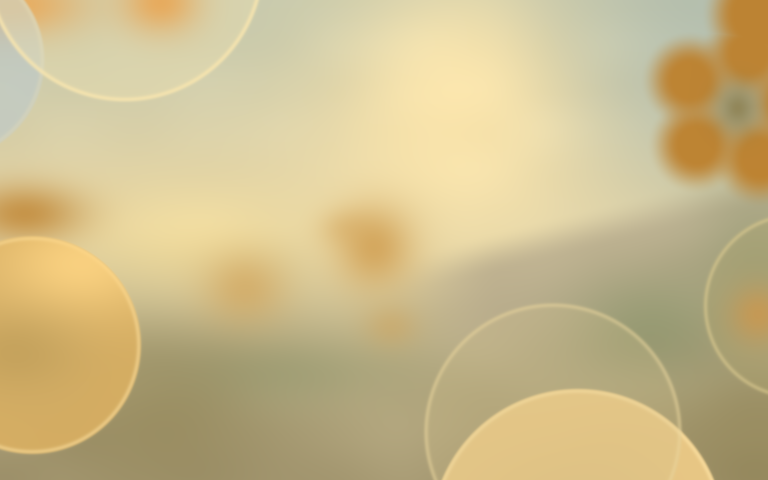
A Shadertoy shader for this background:

```glsl
// A warm, defocused garden scene: hazy sky, sun glow, soft hill and blossoms.
// Gaussian blobs build the blurred scenery; translucent rimmed discs form the
// bokeh on top. All lengths are in units of the canvas height.

const vec3 CREAM  = vec3(1.00, 0.91, 0.68);
const vec3 GOLD   = vec3(0.86, 0.69, 0.38);
const vec3 AMBER  = vec3(0.82, 0.63, 0.33);
const vec3 ORANGE = vec3(0.89, 0.56, 0.20);
const vec3 OCHRE  = vec3(0.74, 0.50, 0.17);
const vec3 MIST   = vec3(0.69, 0.74, 0.69);
const vec3 MAUVE  = vec3(0.70, 0.65, 0.54);
const vec3 SAGE   = vec3(0.56, 0.59, 0.43);
const vec3 OLIVE  = vec3(0.57, 0.52, 0.34);

float hash(vec2 p) {
    vec3 q = fract(vec3(p.xyx) * 0.1031);
    q += dot(q, q.yzx + 33.33);
    return fract((q.x + q.y) * q.z);
}

float valueNoise(vec2 p) {
    vec2 cell = floor(p), f = fract(p);
    f = f * f * (3.0 - 2.0 * f);
    float low  = mix(hash(cell), hash(cell + vec2(1, 0)), f.x);
    float high = mix(hash(cell + vec2(0, 1)), hash(cell + vec2(1, 1)), f.x);
    return mix(low, high, f.y);
}

// Gaussian falloff around a centre, with separate radii per axis
float blob(vec2 p, vec2 centre, vec2 radius) {
    vec2 d = (p - centre) / radius;
    return exp(-dot(d, d));
}

// Ring of blurred petals, returned as coverage
float flower(vec2 p, vec2 centre, float ring, float petal) {
    float clear = 1.0;
    for (int i = 0; i < 5; i++) {
        float angle = radians(150.0 + 72.0 * float(i));
        vec2 c = centre + ring * vec2(cos(angle), sin(angle));
        clear *= 1.0 - smoothstep(petal * 1.35, petal * 0.45, length(p - c));
    }
    return 1.0 - clear;
}

float discMask(vec2 p, vec2 centre, float radius) {
    return smoothstep(0.004, -0.004, length(p - centre) - radius);
}

// Translucent disc, denser near its edge, with a thin bright rim
vec3 bokeh(vec3 base, vec2 p, vec2 centre, float radius, vec3 tint, float fill, float rim) {
    float dist = length(p - centre) - radius;
    float density = fill * mix(0.88, 1.0, smoothstep(-radius, 0.0, dist));
    base = mix(base, tint, density * discMask(p, centre, radius));
    float line = exp(-pow((dist + 0.004) / 0.005, 2.0));
    return mix(base, mix(tint, CREAM, 0.65), rim * line);
}

vec3 landscape(vec2 p) {
    // Vertical haze from ground to sky
    vec3 col = mix(vec3(0.63, 0.58, 0.43), vec3(0.70, 0.66, 0.50), smoothstep(0.0, 0.30, p.y));
    col = mix(col, vec3(0.87, 0.82, 0.65), smoothstep(0.22, 0.54, p.y));
    col = mix(col, vec3(0.78, 0.79, 0.68), smoothstep(0.58, 1.0, p.y));
    col = mix(col, MIST, 0.75 * smoothstep(1.0, 1.5, p.x) * smoothstep(0.4, 0.85, p.y));

    // Sunlight
    col = mix(col, CREAM, 0.75 * blob(p, vec2(0.92, 0.72), vec2(0.27, 0.30)));
    col = mix(col, CREAM, 0.70 * blob(p, vec2(0.96, 0.82), vec2(0.17, 0.19)));
    col = mix(col, vec3(0.96, 0.87, 0.61), 0.75 * blob(p, vec2(0.40, 0.50), vec2(0.27, 0.12)));

    // Distant hill rising to the right
    float ridge = 0.43 + 0.25 * (p.x - 0.875);
    float hill = smoothstep(0.05, -0.04, p.y - ridge) * smoothstep(0.78, 1.05, p.x);
    col = mix(col, MAUVE, 0.72 * hill * smoothstep(0.12, 0.38, p.y));

    // Foliage and ground shadows
    col = mix(col, SAGE, 0.75 * blob(p, vec2(1.36, 0.32), vec2(0.18, 0.12)));
    col = mix(col, SAGE, 0.55 * blob(p, vec2(1.58, 0.46), vec2(0.14, 0.16)));
    col = mix(col, SAGE, 0.50 * blob(p, vec2(0.60, 0.22), vec2(0.24, 0.07)));
    col = mix(col, OLIVE, 0.65 * blob(p, vec2(0.33, 0.13), vec2(0.22, 0.17)));
    col = mix(col, OLIVE, 0.70 * blob(p, vec2(1.58, 0.08), vec2(0.22, 0.16)));
    col = mix(col, vec3(0.74, 0.69, 0.53), 0.45 * blob(p, vec2(0.80, 0.10), vec2(0.16, 0.14)));
    return col + 0.025 * (valueNoise(p * vec2(7.0, 11.0)) - 0.5);
}

vec3 blossoms(vec3 col, vec2 p) {
    // Faint mid-distance blooms
    col = mix(col, AMBER, 0.85 * blob(p, vec2(0.780, 0.485), vec2(0.080, 0.085)));
    col = mix(col, AMBER, 0.35 * blob(p, vec2(0.720, 0.525), vec2(0.055, 0.040)));
    col = mix(col, AMBER, 0.60 * blob(p, vec2(0.510, 0.400), vec2(0.085, 0.075)));
    col = mix(col, AMBER, 0.40 * blob(p, vec2(0.815, 0.320), vec2(0.055, 0.045)));
    col = mix(col, OCHRE, 0.75 * blob(p, vec2(0.050, 0.555), vec2(0.120, 0.060)));
    col = mix(col, ORANGE, 0.65 * blob(p, vec2(1.580, 0.345), vec2(0.060, 0.060)));

    // Vivid blooms in the upper corners
    col = mix(col, ORANGE, blob(p, vec2(0.335, 0.995), vec2(0.080, 0.065)));
    col = mix(col, ORANGE, blob(p, vec2(0.030, 0.990), vec2(0.140, 0.065)));
    vec2 heart = vec2(1.537, 0.775);
    float petals = flower(p, heart, 0.115, 0.078);
    petals = max(petals, smoothstep(0.13, 0.06, length(p - vec2(1.59, 0.97))));
    col = mix(col, OCHRE, 0.94 * petals);
    return mix(col, vec3(0.53, 0.47, 0.27), 0.80 * blob(p, heart, vec2(0.045, 0.050)));
}

void mainImage(out vec4 fragColor, in vec2 fragCoord) {
    vec2 p = fragCoord / iResolution.y;
    vec3 col = blossoms(landscape(p), p);

    // Upper-left discs
    col = bokeh(col, p, vec2(-0.115, 0.875), 0.207, vec3(0.75, 0.79, 0.78), 0.72, 0.30);
    col = bokeh(col, p, vec2(0.260, 1.079), 0.290, vec3(0.93, 0.88, 0.69), 0.38, 0.70);

    // Golden disc with a sunlit shoulder and a shaded heart
    vec2 goldCentre = vec2(0.067, 0.281);
    col = bokeh(col, p, goldCentre, 0.226, GOLD, 0.88, 0.60);
    float inside = discMask(p, goldCentre, 0.226);
    col = mix(col, vec3(1.0, 0.84, 0.52), 0.80 * inside * blob(p, vec2(0.17, 0.45), vec2(0.16, 0.10)));
    col = mix(col, vec3(0.72, 0.59, 0.32), 0.50 * inside * blob(p, vec2(0.03, 0.27), vec2(0.12, 0.08)));

    // Lower-right discs
    col = bokeh(col, p, vec2(1.204, -0.117), 0.306, vec3(0.94, 0.80, 0.53), 0.90, 0.65);
    col = bokeh(col, p, vec2(1.152, 0.100), 0.268, vec3(0.82, 0.75, 0.54), 0.26, 0.38);
    col = bokeh(col, p, vec2(1.659, 0.3625), 0.193, vec3(0.68, 0.64, 0.42), 0.32, 0.45);

    fragColor = vec4(clamp(col, 0.0, 1.0), 1.0);
}
```
